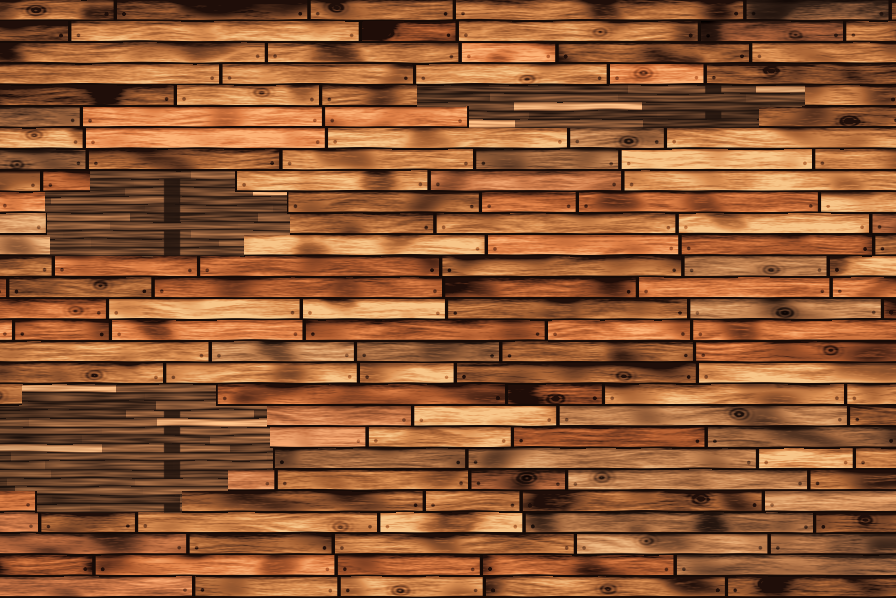
This texture is drawn by a WebGL 1 fragment shader. Its source:

```glsl
precision highp float;
uniform vec2 u_resolution;

#define ROWS 28.0
#define MODULES 18.5
#define BOARD_MODULES 4.0
#define GAP 0.09
#define SHADOW 0.24
#define JOINT 0.035
#define GRAIN 0.34
#define STAIN 0.62
#define KNOT_CHANCE 0.22
#define VIGNETTE 0.30

const vec3 CHAR = vec3(0.12, 0.055, 0.035);
const vec3 UMBER = vec3(0.42, 0.24, 0.14);
const vec3 OAK = vec3(0.65, 0.38, 0.20);
const vec3 HONEY = vec3(0.86, 0.56, 0.32);
const vec3 CREAM = vec3(0.97, 0.77, 0.53);
const vec3 WEATHERED = vec3(0.67, 0.48, 0.34);

float hash(vec2 p) {
  vec3 q = fract(vec3(p.xyx) * 0.1031);
  q += dot(q, q.yzx + 33.33);
  return fract((q.x + q.y) * q.z);
}

vec2 slope(vec2 cell) {
  float a = 6.2832 * hash(cell + 17.0);
  return vec2(cos(a), sin(a));
}

float gradientNoise(vec2 p) {
  vec2 i = floor(p), f = p - i;
  vec2 u = f * f * f * (f * (f * 6.0 - 15.0) + 10.0);
  vec2 e = vec2(1.0, 0.0);
  float low = mix(dot(slope(i), f), dot(slope(i + e), f - e), u.x);
  float high = mix(dot(slope(i + e.yx), f - e.yx), dot(slope(i + 1.0), f - 1.0), u.x);
  return mix(low, high, u.y);
}

vec3 woodRamp(float t) {
  t = clamp(t, 0.0, 1.0) * 4.0;
  vec3 c = mix(CHAR, UMBER, min(t, 1.0));
  c = mix(c, OAK, clamp(t - 1.0, 0.0, 1.0));
  c = mix(c, HONEY, clamp(t - 2.0, 0.0, 1.0));
  return mix(c, CREAM, clamp(t - 3.0, 0.0, 1.0));
}

// Butt joint between boards, shifted by whole modules
float jointAt(float i, float row) {
  return BOARD_MODULES * i + floor(hash(vec2(i + 40.0, row)) * 3.0) - 1.0;
}

float ellipse(vec2 p, vec2 centre, vec2 radius) {
  return length((p - centre) / radius);
}

// Thin, weathered slats seen where boards are missing
vec3 recess(vec2 uv, float px) {
  float y = uv.y * ROWS * 2.5 + 0.25 * gradientNoise(uv * vec2(14.0, 50.0));
  float slat = floor(y), v = y - slat;
  float piece = floor(uv.x * 7.0 + hash(vec2(slat, 3.0)));
  float h = hash(vec2(piece + 9.0, slat));
  float fibre = gradientNoise(vec2(uv.x * 22.0, uv.y * 300.0));
  float tone = 0.16 + 0.38 * h + 0.35 * fibre + 0.4 * step(0.91, h);
  float postX = uv.x < 0.5 ? 0.192 : 0.796;
  float post = 1.0 - smoothstep(0.008, 0.010, abs(uv.x - postX));
  tone *= 1.0 - 0.85 * post * step(0.45, hash(vec2(slat, 71.0)));
  tone *= smoothstep(0.0, 0.18 + px * 2.5, v) * (1.0 - 0.6 * smoothstep(0.7, 1.0, v));
  return mix(woodRamp(tone), WEATHERED * (0.2 + 1.3 * tone), 0.5);
}

void main() {
  vec2 uv = gl_FragCoord.xy / u_resolution;
  float px = ROWS / u_resolution.y;
  float pxModule = MODULES / u_resolution.x;

  // Row and board under this point
  float y = uv.y * ROWS + 0.05 * gradientNoise(uv * vec2(16.0, 28.0));
  float row = floor(y), v = y - row;
  float x = uv.x * MODULES + floor(hash(vec2(row, 5.0)) * 4.0) + 0.06 * row;
  float board = floor(x / BOARD_MODULES);
  if (x < jointAt(board, row)) board -= 1.0;
  else if (x >= jointAt(board + 1.0, row)) board += 1.0;
  float start = jointAt(board, row), end = jointAt(board + 1.0, row);
  vec2 id = vec2(board + 30.0, row);
  float seed = hash(id + 11.0);
  vec2 local = vec2(x + seed * 90.0, y + seed * 40.0);

  // Base tone, fibres and scorched stains
  float tone = 0.41 + 0.56 * hash(id);
  float warp = gradientNoise(local * vec2(0.7, 1.3));
  float fibre = gradientNoise(vec2(local.x * 0.8, local.y * 6.0 + warp * 3.0));
  fibre += 0.6 * gradientNoise(vec2(local.x * 2.5, local.y * 14.0));
  fibre += 0.35 * gradientNoise(local * vec2(9.0, 18.0));
  tone += GRAIN * fibre + 0.25 * warp;
  float scorch = gradientNoise(local * vec2(0.85, 0.5)) + 0.3 * fibre;
  tone -= STAIN * smoothstep(0.08, 0.5, scorch) * (0.4 + 0.6 * hash(id + 23.0));

  // Knots and nail heads, measured in row heights
  float stretch = ROWS / MODULES * u_resolution.x / u_resolution.y;
  vec2 knotAt = vec2(mix(start + 0.5, end - 0.5, hash(id + 31.0)), 0.3 + 0.4 * seed);
  float knot = length((vec2(x, v) - knotAt) * vec2(stretch * 0.6, 1.0)) + 0.12 * warp;
  float hasKnot = step(hash(id + 47.0), KNOT_CHANCE);
  tone -= hasKnot * exp(-knot * knot * 14.0) * (0.45 + 0.2 * sin(knot * 38.0));
  float fromEnd = min(x - start, end - x);
  float nail = length(vec2((fromEnd - 0.18) * stretch, v - 0.35));
  tone -= 0.4 * (1.0 - smoothstep(0.05, 0.07 + px, nail));

  // Shade cast by the row above, lit lower lip, gaps and joints
  float lap = SHADOW * (0.55 + 0.9 * hash(id + 59.0));
  tone -= 0.42 * smoothstep(1.0 - lap, 1.0, v);
  tone += 0.10 * (1.0 - smoothstep(GAP, 0.3, v));
  float solid = smoothstep(GAP - px * 0.5, GAP + px * 0.5, v);
  solid *= smoothstep(JOINT - pxModule * 0.5, JOINT + pxModule * 0.5, fromEnd);
  vec2 edge = (uv - 0.5) * 2.0;
  float dim = VIGNETTE * smoothstep(0.55, 1.9, dot(edge, edge));
  vec3 wood = woodRamp(tone - dim);
  wood = mix(wood, WEATHERED * (0.25 + tone), 0.4 * step(0.75, hash(id + 67.0)));
  wood *= mix(vec3(1.0), vec3(1.02, 0.90, 0.86), step(hash(id + 83.0), 0.25));
  vec3 color = mix(CHAR * 0.7, wood, solid);

  // Patches of missing boards, stepped along modules and rows
  vec2 block = vec2((floor(x) + 0.5 - x) / MODULES + uv.x, (row + 0.5) / ROWS);
  float hole = ellipse(block, vec2(0.18, 0.64), vec2(0.13, 0.08));
  hole = min(hole, ellipse(block, vec2(0.12, 0.25), vec2(0.18, 0.11)));
  hole = min(hole, ellipse(block, vec2(0.69, 0.825), vec2(0.23, 0.03)));
  if (hole < 1.0) color = recess(uv, px) * (1.0 - dim);

  gl_FragColor = vec4(clamp(color, 0.0, 1.0), 1.0);
}
```
